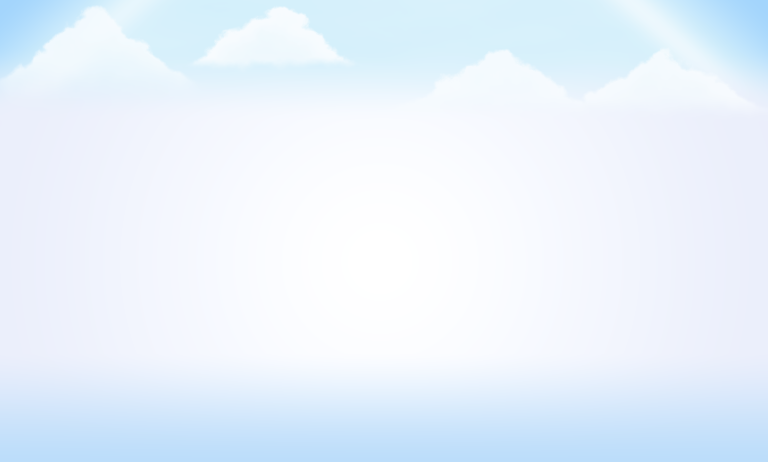
Reproduce this background procedurally as a WebGL 2 fragment shader.

```glsl
#version 300 es
precision highp float;
// Pale sky backdrop: soft clouds above, a white central glow, a blue haze below.

#define GLOW_CENTER vec2(0.823, 0.433)
#define GLOW_RADIUS 0.86
#define HAZE_TOP 0.235
#define SKY_FADE_LOW 0.735
#define SKY_FADE_HIGH 0.90
#define CORNER_OFFSET 1.125
#define BILLOW 0.034

uniform vec2 u_resolution;
out vec4 fragColor;

const vec3 WHITE = vec3(1.0);
const vec3 PEARL = vec3(0.970, 0.979, 1.0);
const vec3 LAVENDER = vec3(0.920, 0.935, 0.984);
const vec3 HAZE_BLUE = vec3(0.735, 0.866, 0.980);
const vec3 SKY_CYAN = vec3(0.815, 0.935, 0.982);
const vec3 CORNER_BLUE = vec3(0.640, 0.835, 0.990);
const vec3 CLOUD_WHITE = vec3(0.972, 0.986, 0.996);

float hash(vec2 p) {
    vec3 q = fract(p.xyx * 0.1031);
    q += dot(q, q.yzx + 33.33);
    return fract((q.x + q.y) * q.z);
}

float noise(vec2 p) {
    vec2 i = floor(p), f = fract(p);
    f = f * f * (3.0 - 2.0 * f);
    return mix(mix(hash(i), hash(i + vec2(1, 0)), f.x),
               mix(hash(i + vec2(0, 1)), hash(i + vec2(1, 1)), f.x), f.y);
}

float fbm(vec2 p) {
    float sum = 0.0, amp = 0.5;
    for (int i = 0; i < 5; i++) {
        sum += amp * noise(p);
        p = p * 2.03 + 7.1;
        amp *= 0.5;
    }
    return sum;
}

// Opacity of a heaped cloud; base is the middle of its flat underside.
float cloud(vec2 p, vec2 base, vec2 size, float softBase) {
    vec2 q = p - base;
    float t = abs(q.x) / size.x;
    float dome = size.y * (1.0 - smoothstep(0.0, 1.05, t));
    float billow = (fbm(p * 24.0 + base * 31.0) - 0.48) * BILLOW * 2.0;
    float depth = dome + billow * smoothstep(1.15, 0.5, t) - q.y;
    float rim = smoothstep(-0.002, 0.014, depth);
    float shade = mix(1.0, 0.72, smoothstep(0.0, 0.10, depth));
    float under = smoothstep(-softBase, softBase, q.y + billow * 0.4);
    return rim * shade * under * smoothstep(1.12, 0.8, t);
}

// Central radial glow and the rising haze at the foot.
vec3 ground(vec2 p) {
    float r = length(p - GLOW_CENTER) / GLOW_RADIUS;
    vec3 col = mix(WHITE, PEARL, smoothstep(0.0, 0.52, r));
    col = mix(col, LAVENDER, smoothstep(0.30, 1.05, r));
    float haze = clamp(1.0 - p.y / HAZE_TOP, 0.0, 1.0);
    return mix(col, HAZE_BLUE, mix(haze, smoothstep(0.0, 1.0, haze), 0.5));
}

// Cyan band with blue corners, edged by slanting beams of light.
vec3 sky(vec2 p, float middle) {
    float side = abs(p.x - middle);
    float d = dot(vec2(side, p.y), vec2(0.669, 0.744)) - CORNER_OFFSET;
    float wisps = fbm(p * vec2(3.0, 9.0)) - 0.5;
    vec3 col = mix(SKY_CYAN, PEARL, 0.14 + 0.25 * wisps);
    col = mix(col, CORNER_BLUE, smoothstep(-0.02, 0.165, d));
    float beam = exp(-pow((d + 0.025) / 0.035, 2.0));
    return mix(col, CLOUD_WHITE, beam * (p.x > middle ? 0.65 : 0.5));
}

void main() {
    vec2 p = gl_FragCoord.xy / u_resolution.y;
    float middle = 0.5 * u_resolution.x / u_resolution.y;
    vec3 col = ground(p);

    float skyAmount = smoothstep(SKY_FADE_LOW, SKY_FADE_HIGH, p.y);
    col = mix(col, sky(p, middle), skyAmount);

    // Two high clouds on the left, two low ones on the right.
    float cover = 0.85 * cloud(p, vec2(0.205, 0.825), vec2(0.225, 0.150), 0.050);
    cover = max(cover, cloud(p, vec2(0.592, 0.862), vec2(0.205, 0.118), 0.014));
    cover = max(cover, 0.9 * cloud(p, vec2(1.072, 0.770), vec2(0.230, 0.112), 0.030));
    cover = max(cover, 0.9 * cloud(p, vec2(1.442, 0.768), vec2(0.230, 0.116), 0.030));
    col = mix(col, CLOUD_WHITE, cover);

    fragColor = vec4(col, 1.0);
}
```
